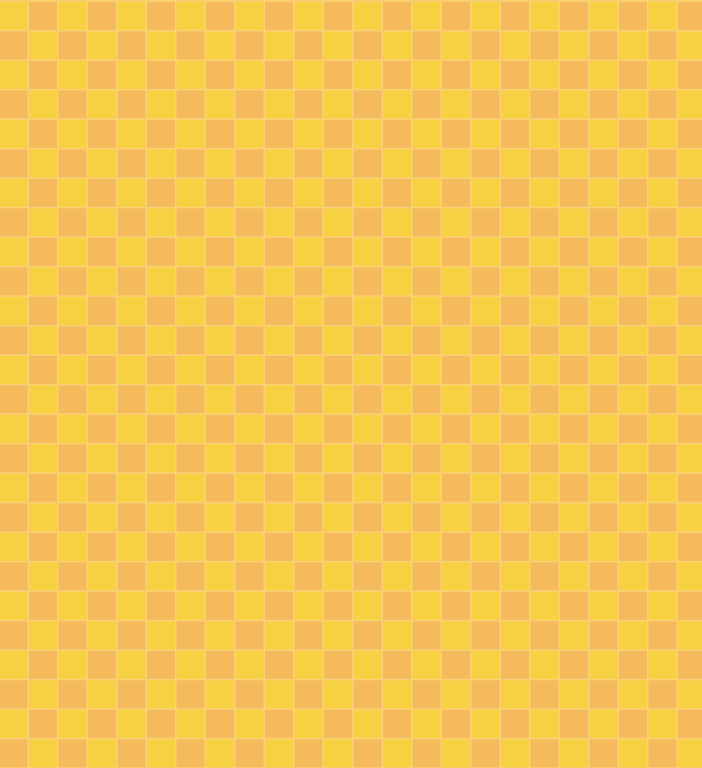
Reproduce this pattern procedurally as a WebGL 1 fragment shader.

```glsl
precision highp float;
// Yellow and orange checkerboard with thin pale seams along every cell edge.
// Cells come from signed distances to a square grid; seams are box-filtered,
// so their strength varies gently with where they fall on the pixel raster.

uniform vec2 u_resolution;

// Lengths are fractions of the canvas height.
#define CELL_SIZE 0.03841
#define FIRST_COLUMN_EDGE 0.0368
#define TOP_ROW_EDGE 0.00146
#define SEAM_WIDTH 0.00195
#define YELLOW vec3(0.97, 0.82, 0.26)
#define ORANGE vec3(0.96, 0.73, 0.36)
#define SEAM_COLOR vec3(0.98, 0.82, 0.47)

// Distance on each axis to the nearest grid line.
vec2 gridDistance(vec2 grid) {
  return abs(fract(grid + 0.5) - 0.5) * CELL_SIZE;
}

// Alternating sign per cell, smoothed over one pixel; +1 is orange.
float checker(vec2 grid, vec2 edgeDistance, float pixel) {
  vec2 parity = 1.0 - 2.0 * mod(floor(grid), 2.0);
  vec2 wave = parity * clamp(2.0 * edgeDistance / pixel, 0.0, 1.0);
  return wave.x * wave.y;
}

// Share of the pixel covered by the seam on each axis.
vec2 seamCoverage(vec2 edgeDistance, float pixel) {
  vec2 upper = min(edgeDistance + 0.5 * pixel, vec2(0.5 * SEAM_WIDTH));
  vec2 lower = max(edgeDistance - 0.5 * pixel, vec2(-0.5 * SEAM_WIDTH));
  return clamp((upper - lower) / pixel, 0.0, 1.0);
}

void main() {
  float pixel = 1.0 / u_resolution.y;
  vec2 position = gl_FragCoord.xy * pixel;
  position.y = 1.0 - position.y; // rows are counted from the top
  vec2 grid = (position - vec2(FIRST_COLUMN_EDGE, TOP_ROW_EDGE)) / CELL_SIZE;
  vec2 edgeDistance = gridDistance(grid);

  // Checker cells
  float orangeShare = 0.5 + 0.5 * checker(grid, edgeDistance, pixel);
  vec3 color = mix(YELLOW, ORANGE, orangeShare);

  // Pale seams
  vec2 seam = seamCoverage(edgeDistance, pixel);
  color = mix(color, SEAM_COLOR, max(seam.x, seam.y));

  gl_FragColor = vec4(color, 1.0);
}
```
